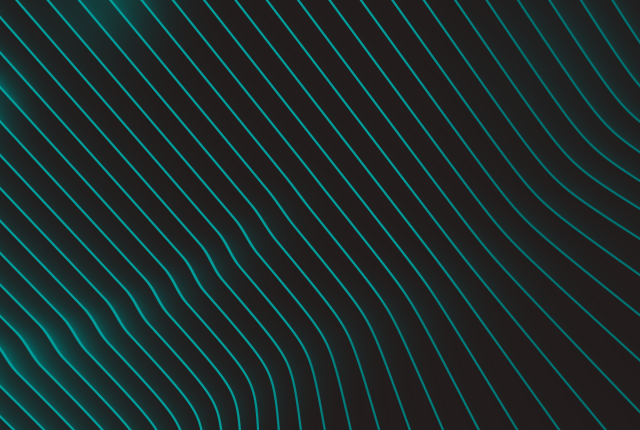
A WebGL 1 fragment shader for this background:

```glsl
precision highp float;
// Diagonal teal contour strands with soft one-sided glow, bending over a dark ground.

uniform vec2 u_resolution;

#define FIRST_STRAND -15.0
#define STRAND_COUNT 37
#define HALF_WIDTH 0.0026
#define GLOW_REACH 0.019
#define BEND_SOFTNESS 0.055
#define JOG_SIZE 0.0204
#define JOG_LENGTH 0.042
#define GROUND vec3(0.133, 0.107, 0.107)
#define GLOW_TEAL vec3(0.0, 0.40, 0.39)
#define LINE_BRIGHT vec3(0.0, 0.62, 0.61)
#define LINE_DIM vec3(0.0, 0.44, 0.44)

// Height at which strand k makes its small sideways jog.
float jogHeight(float k) {
    return 0.581 - 0.030 * k - 0.00068 * k * k;
}

// Height at which strand k turns towards its lower direction.
float bendHeight(float k) {
    return 0.814 - 0.0252 * k - 0.0136 * max(k - 9.0, 0.0);
}

// Strand k at depth y below the top: x position, dx/dy, progress of the bend.
vec3 strand(float k, float y) {
    float leftward = min(k, 0.0);
    float start = 0.0388 + 0.0727 * k - 0.00048 * leftward * leftward;
    float upperSlope = 0.87 - 0.0135 * k;
    float c = clamp(k, -5.0, 13.4);
    float lowerSlope = max(0.158 + c * (0.058 + c * (0.0018 + 0.00018 * c)), 0.0);

    float past = y - bendHeight(k);
    float rounded = sqrt(past * past + BEND_SOFTNESS * BEND_SOFTNESS);
    float turn = 0.5 + 0.5 * past / rounded;
    float bend = 0.5 * (past + rounded) * (lowerSlope - upperSlope);

    float jogSize = JOG_SIZE * (1.0 - smoothstep(-1.5, 6.0, k));
    float jogY = jogHeight(k);
    float jog = jogSize * smoothstep(jogY - JOG_LENGTH, jogY + JOG_LENGTH, y);

    float x = start + upperSlope * y + bend - jog;
    return vec3(x, mix(upperSlope, lowerSlope, turn), turn);
}

// Round falloff about a centre.
float pool(vec2 p, vec2 centre, float radius) {
    vec2 q = (p - centre) / radius;
    return exp(-dot(q, q));
}

// Bell-shaped falloff in one dimension.
float bell(float t, float width) {
    return exp(-t * t / (width * width));
}

void main() {
    // Height is one unit, y runs down from the top edge.
    float pixel = 1.0 / u_resolution.y;
    vec2 p = vec2(gl_FragCoord.x, u_resolution.y - gl_FragCoord.y) * pixel;

    // Find line coverage and the closest strand to the left.
    float line = 0.0;
    float lineTurn = 0.0;
    float gap = 1.0;
    float owner = 0.0;
    for (int i = 0; i < STRAND_COUNT; i++) {
        float k = FIRST_STRAND + float(i);
        vec3 s = strand(k, p.y);
        float d = (p.x - s.x) / sqrt(1.0 + s.y * s.y);
        float cover = 1.0 - smoothstep(HALF_WIDTH - 0.7 * pixel,
                                       HALF_WIDTH + 0.7 * pixel, abs(d));
        if (cover > line) {
            line = cover;
            lineTurn = s.z;
        }
        if (d > 0.0 && d < gap) {
            gap = d;
            owner = k;
        }
    }

    // Regions of light: corners, left edge, jogs and bends.
    float topPool = pool(p, vec2(0.27, -0.04), 0.12);
    float leftPool = pool(p, vec2(-0.02, 0.22), 0.08);
    float lowPool = pool(p, vec2(0.12, 0.86), 0.25);
    float rightPool = pool(p, vec2(1.36, 0.08), 0.22);
    float edgeLight = exp(-p.x / 0.22);
    float jogLight = bell(p.y - jogHeight(owner), 0.055)
                   * (1.0 - smoothstep(-1.0, 6.0, owner));
    float bendLight = bell(p.y - bendHeight(owner) - 0.02, 0.10);
    float light = 0.05 + 0.5 * topPool + 0.65 * leftPool + 0.45 * lowPool
                + 0.26 * rightPool + 0.27 * edgeLight
                + 0.35 * jogLight + 0.20 * bendLight;

    // Glow spills to the right of each strand, over a faint haze.
    float glow = min(light, 1.0) * exp(-gap / GLOW_REACH);
    float haze = 0.40 * topPool + 0.20 * leftPool + 0.10 * lowPool
               + 0.05 * rightPool + 0.02 * edgeLight;
    vec3 color = mix(GROUND, GLOW_TEAL, clamp(glow + haze, 0.0, 1.0));

    // Strands dim after their bend and towards the right.
    float dim = max(0.8 * lineTurn * smoothstep(0.45, 0.8, p.x),
                    smoothstep(0.85, 1.25, p.x));
    color = mix(color, mix(LINE_BRIGHT, LINE_DIM, dim), line);

    gl_FragColor = vec4(color, 1.0);
}
```
